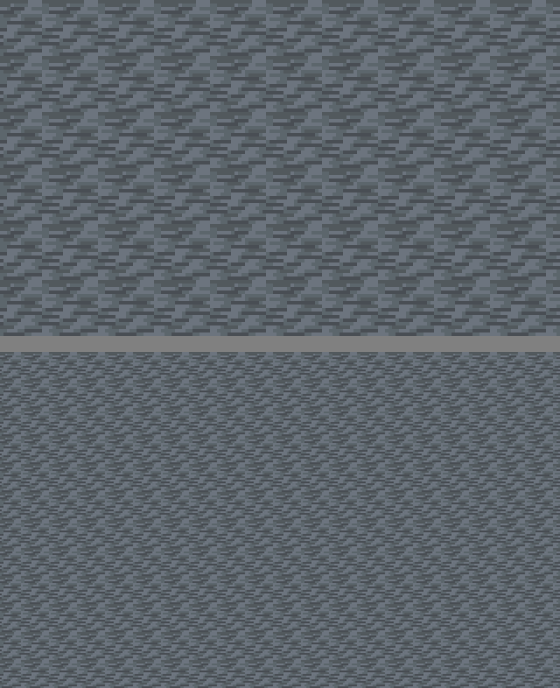
Top, the tile; bottom, the same tile 2 across and 2 down.
Give the GLSL for this texture, as a WebGL 2 fragment shader.

```glsl
#version 300 es
precision highp float;
// Layered slate-grey stone in square cells: a 16 x 16 tile repeated 10 across and 6 down.
uniform vec2 u_resolution;
out vec4 fragColor;

const vec2 GRID = vec2(160.0, 96.0);
const vec3 DEEP = vec3(0.288, 0.306, 0.330);
const vec3 DARK = vec3(0.322, 0.348, 0.366);
const vec3 MID = vec3(0.362, 0.400, 0.422);
const vec3 LIGHT = vec3(0.423, 0.456, 0.494);

// Integer hash of a row and a channel, from 0 to 1.
float hash(float row, uint channel) {
    uint n = uint(row) * 1597334677u ^ channel * 3812015801u;
    n = (n ^ (n >> 15)) * 2246822519u;
    n = (n ^ (n >> 13)) * 3266489917u;
    return float((n ^ (n >> 16)) >> 8) / 16777216.0;
}

// Whole-number run length between lo and hi.
float runLength(float row, uint channel, float lo, float hi) {
    return lo + floor(hash(row, channel) * (hi - lo + 1.0));
}

// Each row is a ring of 16 cells, cut into horizontal runs of one tone.
vec3 stoneCell(vec2 cell) {
    float row = mod(GRID.y - 1.0 - cell.y, 16.0);
    float column = mod(cell.x, 16.0);

    // Calm seam between the layers
    if (row < 0.5) return column > 7.5 && column < 11.5 ? LIGHT : DARK;

    // An odd stagger spreads the runs evenly over all columns
    float x = mod(column - row * 7.0 - runLength(row, 1u, 0.0, 1.0), 16.0);

    // Every third row holds one long crack, the others short chips
    bool cracked = mod(row, 3.0) < 0.5;
    float edge = cracked ? runLength(row, 2u, 5.0, 6.0) : runLength(row, 2u, 3.0, 4.0);
    if (x < edge) return LIGHT;
    edge += runLength(row, 3u, 1.0, 2.0);
    if (x < edge) return MID;
    edge += cracked ? runLength(row, 4u, 6.0, 8.0) : runLength(row, 4u, 4.0, 5.0);
    if (x < edge) return cracked || hash(row, 5u) > 0.65 ? DEEP : DARK;
    edge += cracked ? 0.0 : runLength(row, 6u, 1.0, 3.0);
    return x < edge ? LIGHT : MID;
}

void main() {
    vec2 p = gl_FragCoord.xy / u_resolution * GRID;
    vec2 blur = 0.5 * GRID / u_resolution;

    // Blend neighbouring cells narrowly across their shared edges
    vec2 lo = floor(p - 0.5 * blur);
    vec2 hi = floor(p + 0.5 * blur);
    vec2 cover = clamp((p + 0.5 * blur - hi) / blur, 0.0, 1.0);
    vec3 below = mix(stoneCell(lo), stoneCell(vec2(hi.x, lo.y)), cover.x);
    vec3 above = mix(stoneCell(vec2(lo.x, hi.y)), stoneCell(hi), cover.x);
    fragColor = vec4(mix(below, above, cover.y), 1.0);
}
```
